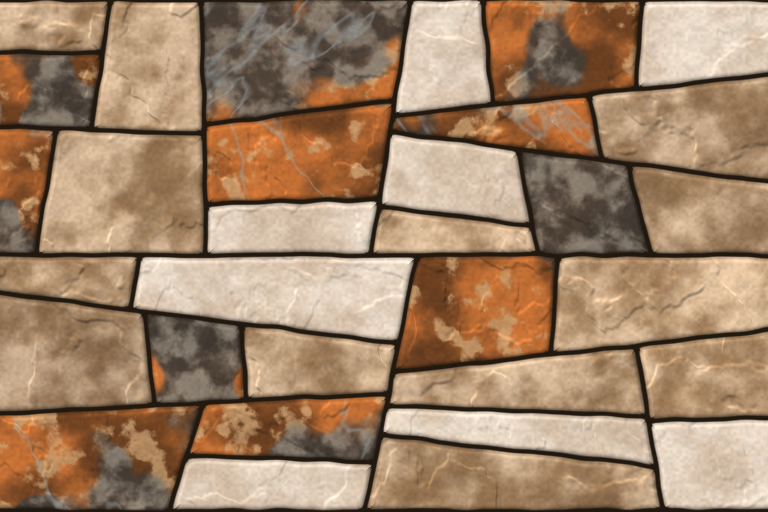
This texture is drawn by a WebGL 1 fragment shader. Its source:

```glsl
precision highp float;
// Stone cladding: two courses of irregular slabs with thin dark joints.
// Each course is split again and again by tilted cuts; every slab gets a
// cream, tan or rust-and-slate face, embossed with chipped relief.
uniform vec2 u_resolution;

float hash(vec2 p) {
  return fract(sin(dot(p, vec2(12.9898, 78.233))) * 43758.5453);
}

float noise(vec2 p) {
  vec2 i = floor(p), f = fract(p);
  f = f * f * (3.0 - 2.0 * f);
  return mix(mix(hash(i), hash(i + vec2(1.0, 0.0)), f.x),
             mix(hash(i + vec2(0.0, 1.0)), hash(i + 1.0), f.x), f.y);
}

float fbm(vec2 p) {
  float sum = 0.0, amp = 0.5;
  for (int i = 0; i < 5; i++) {
    sum += amp * noise(p);
    p = mat2(1.6, 1.2, -1.2, 1.6) * p + 7.3;
    amp *= 0.5;
  }
  return sum;
}

float smoothMin(float a, float b, float k) {
  float h = max(k - abs(a - b), 0.0) / k;
  return min(a, b) - 0.25 * h * h * k;
}

// Cuts the wall into slabs; gives edge distance, outward direction and id.
float slab(vec2 p, out vec2 outward, out float id) {
  float course = step(0.5, p.y);
  vec2 lo = vec2(-0.1, 0.5 * course), hi = vec2(1.6, 0.5 * course + 0.5);
  float edge = min(p.y - lo.y, hi.y - p.y);
  outward = vec2(0.0, sign(p.y - 0.5 * (lo.y + hi.y)));
  id = 2.0 + course;
  for (int i = 0; i < 7; i++) {
    vec2 size = hi - lo;
    if (size.x * size.y < mix(0.035, 0.12, hash(vec2(id, 1.7)))) break;
    bool upright = size.y < 0.15 ||
                   size.x > size.y * mix(1.2, 3.2, hash(vec2(id, 2.3)));
    float share = mix(0.36, 0.64, hash(vec2(id, 3.1)));
    float tilt = hash(vec2(id, 4.9)) - 0.5;
    vec2 center = 0.5 * (lo + hi);
    if (upright) center.x = mix(lo.x, hi.x, share);
    else center.y = mix(lo.y, hi.y, share);
    vec2 normal = normalize(upright ? vec2(1.0, 0.7 * tilt) : vec2(0.28 * tilt, 1.0));
    float d = dot(p - center, normal);
    if (abs(d) < edge) outward = d > 0.0 ? -normal : normal;
    edge = smoothMin(edge, abs(d), 0.012);
    if (d > 0.0) {
      if (upright) lo.x = center.x; else lo.y = center.y;
    } else {
      if (upright) hi.x = center.x; else hi.y = center.y;
    }
    id = 2.0 * id + step(0.0, d);
  }
  return edge;
}

// Rough height with broken, step-like chips.
float relief(vec2 p) {
  float chip = smoothstep(0.47, 0.51, fbm(p * vec2(5.0, 8.0)));
  float ridge = smoothstep(0.54, 0.57, fbm(p * vec2(9.0, 6.0) + 31.0));
  float broken = smoothstep(0.42, 0.62, noise(p * 9.0 + 5.0));
  return 0.5 * fbm(p * 10.0) + 0.13 * broken * chip + 0.1 * (1.0 - broken) * ridge;
}

vec3 rustFace(vec2 q, float blotch, float speckle) {
  vec3 color = mix(vec3(0.42, 0.25, 0.13), vec3(0.77, 0.44, 0.21),
                   smoothstep(0.32, 0.58, blotch));
  color = mix(color, vec3(0.80, 0.64, 0.46), 0.75 * smoothstep(0.53, 0.68, speckle));
  float slate = smoothstep(0.51, 0.57, fbm(q * vec2(4.0, 3.0) + 17.0));
  vec3 slateColor = mix(vec3(0.25, 0.23, 0.21), vec3(0.50, 0.47, 0.43),
                        smoothstep(0.35, 0.65, speckle));
  color = mix(color, slateColor, 0.9 * slate);
  float vein = 1.0 - smoothstep(0.0, 0.018, abs(fbm(q * vec2(6.0, 2.5) + 3.0) - 0.56));
  return mix(color, vec3(0.60, 0.63, 0.64), 0.45 * vein);
}

void main() {
  float pixel = 1.0 / u_resolution.y;
  vec2 p = gl_FragCoord.xy * pixel;
  vec2 wobble = vec2(noise(p * 22.0), noise(p * 22.0 + 40.0)) - 0.5;
  vec2 outward;
  float id;
  float edge = slab(p + 0.005 * wobble, outward, id);

  // Each slab has its own turned piece of the rock pattern.
  float angle = 1.6 * hash(vec2(id, 6.1)) - 0.8;
  float c = cos(angle), s = sin(angle);
  mat2 turn = mat2(c, s, -s, c);
  vec2 q = turn * p + 9.0 * vec2(hash(vec2(id, 7.7)), hash(vec2(id, 8.3)));
  float blotch = fbm(q * 7.0);
  float speckle = fbm(q * 26.0 + 11.0);

  // Face colour by kind of stone.
  float kind = fract(id * 0.618034 + 0.1);
  float mottle = smoothstep(0.3, 0.65, 0.6 * blotch + 0.4 * speckle);
  float relief_gain = 2.2;
  vec3 color;
  if (kind < 0.29) {
    color = mix(vec3(0.82, 0.73, 0.64), vec3(0.92, 0.86, 0.79), mottle);
    relief_gain = 1.2;
  } else if (kind < 0.68) {
    color = mix(vec3(0.57, 0.44, 0.31), vec3(0.86, 0.74, 0.61), mottle);
    color *= mix(0.9, 1.06, hash(vec2(id, 5.3)));
  } else {
    color = rustFace(q, blotch, speckle);
  }

  // Light from the upper left on relief, grain and rounded edges.
  vec2 light = vec2(-0.45, 0.89);
  vec2 reach = turn * light * 0.003;
  float slope = relief(q - reach) - relief(q + reach);
  float grain = noise(p * 170.0) - 0.5;
  float bevel = dot(outward, light) * (1.0 - smoothstep(0.005, 0.017, edge));
  color *= 1.0 + relief_gain * slope + 0.09 * grain + 0.28 * bevel;
  color *= mix(0.72, 1.0, smoothstep(0.004, 0.012, edge));

  // Dark joint, a little wider below each slab.
  float joint = 0.0042 - 0.0015 * outward.y;
  float face = smoothstep(joint - pixel, joint + pixel, edge);
  color = mix(vec3(0.13, 0.095, 0.06), color, face);
  gl_FragColor = vec4(clamp(color, 0.0, 1.0), 1.0);
}
```
